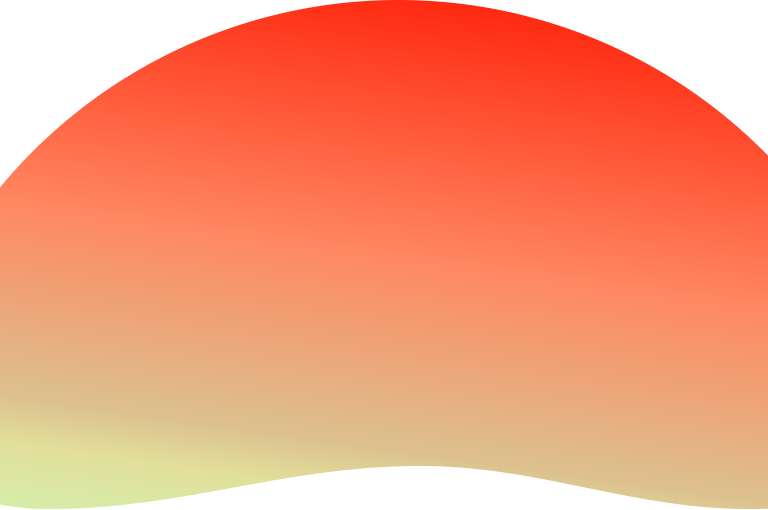
Give the GLSL for this background, as a WebGL 2 fragment shader.

```glsl
#version 300 es
precision highp float;
// A warm dome on white: a large disc clipped below by a soft wave.
// The fill is a slightly tilted linear gradient through five colour stops,
// and both boundaries are distance functions smoothed over one pixel.

uniform vec2 u_resolution;
out vec4 fragColor;

const float PI = 3.14159;

// Position of t between two gradient stops, limited to 0..1.
float ramp(float from, float to, float t) {
    return clamp((t - from) / (to - from), 0.0, 1.0);
}

// Gradient from red at the top to pale green at the lower left.
vec3 warmGradient(float t) {
    vec3 color = mix(vec3(1.0, 0.16, 0.063), vec3(1.0, 0.53, 0.38), ramp(-0.118, 0.392, t));
    color = mix(color, vec3(0.863, 0.757, 0.56), ramp(0.392, 0.775, t));
    color = mix(color, vec3(0.886, 0.875, 0.605), ramp(0.775, 0.867, t));
    return mix(color, vec3(0.84, 0.925, 0.66), ramp(0.867, 0.98, t));
}

// Height of the lower boundary: one crest with a trough on each side.
float waveHeight(float x) {
    float fromCrest = x - 0.8235;
    float halfWave = fromCrest < 0.0 ? 0.7295 : 0.647;
    float beyondTrough = max(0.094 - x, 0.0);
    return 0.0441 + 0.0422 * cos(PI * fromCrest / halfWave) + 0.6 * beyondTrough * beyondTrough;
}

void main() {
    // Canvas height is one unit.
    vec2 p = gl_FragCoord.xy / u_resolution.y;
    float pixel = 1.0 / u_resolution.y;

    // Negative inside the dome.
    float disc = length(p - vec2(0.781, -0.0137)) - 1.0137;
    float shape = max(disc, waveHeight(p.x) - p.y);
    float coverage = clamp(0.5 - shape / pixel, 0.0, 1.0);

    // Colour bands sink gently towards the right.
    float t = 1.0 - p.y - 0.14 * p.x;
    fragColor = vec4(mix(vec3(1.0), warmGradient(t), coverage), 1.0);
}
```
